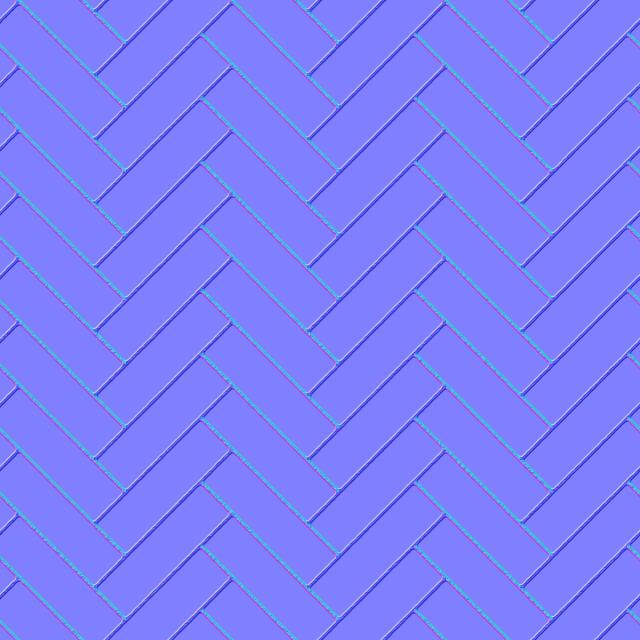
A three.js fragment shader for this texture map:

```glsl
varying vec2 vUv;

const float BRICK_WIDTH = 0.0707107;   // ten courses up the canvas
const float BRICK_LENGTH = 0.2357023;  // three zigzags across the canvas
const vec2 ANCHOR = vec2(0.0300, -0.0024);
const float HALF_JOINT = 0.0036;
const float CORNER = 0.0035;
const float BEVEL = 0.0021;
const float DEPTH = 0.0026;
const float GRAIN = 0.0011;
const float LEAN = 0.32;
const float STEP = 0.0005;
const float SOFTNESS = 0.0018;

float hash(vec2 cell) {
  vec3 q = fract(cell.xyx * 0.1031);
  q += dot(q, q.yzx + 33.33);
  return fract((q.x + q.y) * q.z);
}

// Value noise that wraps at the canvas edges
float noise(vec2 uv, float cells) {
  vec2 p = uv * cells;
  vec2 i = floor(p);
  vec2 f = fract(p);
  f = f * f * (3.0 - 2.0 * f);
  vec2 lo = mod(i, cells);
  vec2 hi = mod(i + 1.0, cells);
  float bottom = mix(hash(lo), hash(vec2(hi.x, lo.y)), f.x);
  float top = mix(hash(vec2(lo.x, hi.y)), hash(hi), f.x);
  return mix(bottom, top, f.y);
}

// Axes run along the bricks: x down-right, y down-left
vec2 toBrickAxes(vec2 uv) {
  vec2 p = uv - ANCHOR;
  return vec2(p.x - p.y, -p.x - p.y) * 0.7071068;
}

// Herringbone lookup: offset from the brick centre, then its half size
vec4 brickAt(vec2 p, float len, float wid) {
  vec2 zigzag = vec2(len, -len);
  float t = (p.x - p.y) / (2.0 * len);
  float centre = (len - wid) / (4.0 * len);

  vec2 falling = p - floor(t - centre + 0.5) * zigzag;
  falling -= floor(falling.y / wid) * wid;
  falling -= 0.5 * vec2(len, wid);
  if (abs(falling.x) <= 0.5 * len) return vec4(falling, 0.5 * vec2(len, wid));

  vec2 rising = p - floor(t - centre) * zigzag - vec2(len, wid - len);
  rising -= floor(rising.x / wid) * wid;
  return vec4(rising - 0.5 * vec2(wid, len), 0.5 * vec2(wid, len));
}

float roundedBox(vec2 p, vec2 halfSize, float radius) {
  vec2 q = abs(p) - halfSize + radius;
  return length(max(q, 0.0)) + min(max(q.x, q.y), 0.0) - radius;
}

// 0 on a brick face, 1 on the joint floor
float jointMask(vec2 uv, vec4 brick) {
  float d = roundedBox(brick.xy, brick.zw - HALF_JOINT, CORNER);
  d += (noise(uv, 170.0) - 0.5) * 0.0006;
  return smoothstep(0.0, BEVEL, d);
}

float surfaceHeight(vec2 uv) {
  vec4 brick = brickAt(toBrickAxes(uv), BRICK_LENGTH, BRICK_WIDTH);
  float joint = jointMask(uv, brick);
  float face = noise(uv, 60.0) * 0.00008;
  if (joint <= 0.0) return face;

  // Mortar is coarse in patches and smoother elsewhere
  float patchy = mix(0.3, 1.0, smoothstep(0.3, 0.7, noise(uv, 14.0)));
  float grain = noise(uv, 400.0) + 0.6 * noise(uv, 210.0) - 0.8;
  return face + joint * (grain * GRAIN * patchy - DEPTH);
}

vec3 surfaceNormal(vec2 uv) {
  vec2 e = vec2(STEP, 0.0);
  vec2 slope = vec2(surfaceHeight(uv + e.xy) - surfaceHeight(uv - e.xy),
                    surfaceHeight(uv + e.yx) - surfaceHeight(uv - e.yx)) / (2.0 * STEP);

  // Mortar floors lean towards the left side of each joint
  vec4 brick = brickAt(toBrickAxes(uv), BRICK_LENGTH, BRICK_WIDTH);
  vec2 edge = abs(brick.xy) - brick.zw;
  vec2 lean = edge.x > edge.y ? vec2(-1.0, 1.0) : vec2(-1.0, -1.0);
  vec2 tilt = lean * LEAN * jointMask(uv, brick) - slope;

  // Green points down the canvas
  return normalize(vec3(tilt.x, -tilt.y, 1.0));
}

void main() {
  vec3 normal = vec3(0.0);
  for (int j = 0; j < 2; j++) {
    for (int i = 0; i < 2; i++) {
      vec2 tap = (vec2(float(i), float(j)) - 0.5) * 0.5 * SOFTNESS;
      normal += 0.25 * surfaceNormal(vUv + tap);
    }
  }
  gl_FragColor = vec4(0.5 + 0.5 * normal, 1.0);
}
```
